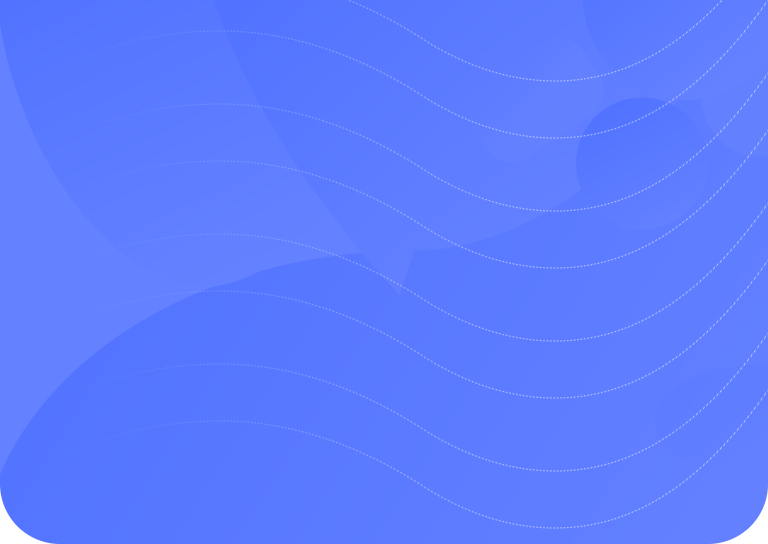
This background is drawn by a WebGL 1 fragment shader. Its source:

```glsl
precision highp float;
// Layered blue speech bubbles, discs and a broad hill, crossed by dotted waves.
// Each layer is a distance function filled with one two-tone diagonal gradient.
// The space is 7.68 units wide with y pointing down; lower corners are rounded.

uniform vec2 u_resolution;

float pixel;

float cover(float d) {
  return clamp(0.5 - d / pixel, 0.0, 1.0);
}

vec3 blue(float t) {
  return mix(vec3(0.32, 0.45, 1.0), vec3(0.392, 0.508, 1.0), clamp(t, 0.0, 1.0));
}

float roundedBox(vec2 p, vec2 halfSize, float radius) {
  vec2 q = abs(p) - halfSize + radius;
  return length(max(q, 0.0)) + min(max(q.x, q.y), 0.0) - radius;
}

// Ellipse on the left, sagging parabola on the right
float hill(vec2 p) {
  if (p.x < 4.1) return (length((p - vec2(4.1, 5.71)) / vec2(4.3, 3.2)) - 1.0) * 3.2;
  float dx = p.x - 4.1;
  return 2.51 - 0.21 * dx * dx - p.y;
}

// Height of a dotted wave relative to its trough
float wave(float x) {
  float crest = x - 2.2;
  float trough = x - 5.55;
  if (x < 4.2) return -1.07 + (crest < 0.0 ? 0.134 : 0.158) * crest * crest;
  return -(0.24 + 0.03 * max(trough, 0.0)) * trough * trough;
}

void main() {
  float unit = 7.68 / u_resolution.x;
  float height = u_resolution.y * unit;
  vec2 p = vec2(gl_FragCoord.x, u_resolution.y - gl_FragCoord.y) * unit;
  pixel = unit;

  // Ground and the pale area behind the central bubble
  float curve = (2.14 + 0.333 * p.y + 0.1 * p.y * p.y - p.x) * 0.84;
  vec3 color = blue(1.0);
  color = mix(color, blue(dot(p, vec2(0.12, 0.17)) - 0.13), cover(curve));

  // Hill
  color = mix(color, blue(dot(p, vec2(0.11, 0.07)) - 0.25), cover(hill(p)));

  // Left bubble, a slightly pointed ellipse
  vec2 q = pow(abs(p - vec2(2.05, -0.3)) / vec2(2.1, 3.17), vec2(1.8));
  float leftBubble = (pow(q.x + q.y, 0.5556) - 1.0) * 2.5;
  color = mix(color, blue(dot(p, vec2(0.12, 0.26))), cover(leftBubble));

  // Central bubble, narrowing to a tail
  float tailSide = (p.x - 4.0 - (2.93 - p.y) * 0.335) * 0.95;
  color = mix(color, blue(dot(p, vec2(0.17, 0.2)) - 0.4), cover(max(curve, tailSide)));

  // Small pale bubble, fading toward its upper left
  vec2 r = p - vec2(5.35, 1.0);
  r = vec2(dot(r, vec2(0.83, -0.55)), dot(r, vec2(0.55, 0.83)));
  float fade = smoothstep(-0.5, 0.3, r.y + 0.3 * r.x);
  color = mix(color, blue(1.0), 0.85 * fade * cover(roundedBox(r, vec2(0.67, 0.44), 0.3)));

  // Discs at the upper right
  color = mix(color, blue(1.0), 0.8 * cover(length(p - vec2(7.62, 0.96)) - 0.61));
  color = mix(color, blue(dot(p - vec2(5.8, -0.3), vec2(0.35, 0.45))),
              cover(length(p - vec2(6.86, -0.03)) - 1.03));
  color = mix(color, blue(dot(p - vec2(5.95, 1.15), vec2(0.35, 0.6))),
              cover(length(p - vec2(6.42, 1.635)) - 0.66));

  // Faint ellipse at the lower right
  vec2 e = (p - vec2(7.55, 4.2)) / vec2(1.0, 0.55);
  float shade = 0.17 * (1.0 - smoothstep(-0.9, 0.9, e.x + e.y));
  color = mix(color, blue(0.0), shade * cover((length(e) - 1.0) * 0.7));

  // Four pairs of dotted waves, brighter to the right
  float bend = wave(p.x);
  float slope = (wave(p.x + 0.01) - bend) / 0.01;
  float dots = 0.5 + 0.5 * cos(6.2832 * p.x / 0.034);
  float lines = 0.0;
  for (int i = 0; i < 8; i++) {
    float k = float(i);
    float trough = 0.81 + 1.3 * floor(k / 2.0) + 0.57 * mod(k, 2.0);
    float d = abs(p.y - trough - bend) / sqrt(1.0 + slope * slope);
    lines = max(lines, cover(d - 0.006));
  }
  color = mix(color, vec3(1.0), 0.5 * lines * dots * smoothstep(0.0, 6.0, p.x));

  // White outside the rounded lower corners
  float card = roundedBox(p - vec2(3.84, 0.0), vec2(3.84, height), 0.6);
  gl_FragColor = vec4(mix(vec3(1.0), color, cover(card)), 1.0);
}
```
